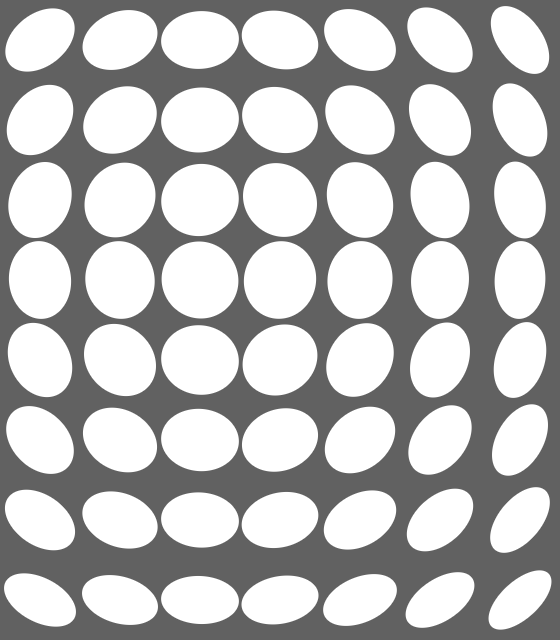
This pattern is drawn by a WebGL 2 fragment shader. Its source:

```glsl
#version 300 es
precision highp float;
// A grid of white discs that flatten into ellipses as they tilt away from a focus.

#define GRID vec2(7.0, 8.0)        // columns and rows
#define FOCUS vec2(2.7, 4.68)      // flattest point, in cells from the lower left
#define DISC_RADIUS 0.4865         // long half axis, in cells
#define FLATTENING 0.0446          // short half axis lost per cell of distance
#define GROUND vec3(0.38)
#define DISC_COLOR vec3(1.0)

uniform vec2 u_resolution;
out vec4 fragColor;

// Approximate signed distance to an axis-aligned ellipse.
float ellipseDistance(vec2 p, vec2 radii) {
    float scaled = length(p / radii);
    float slope = length(p / (radii * radii));
    return scaled * (scaled - 1.0) / max(slope, 1e-4);
}

void main() {
    vec2 grid = gl_FragCoord.xy / u_resolution * GRID;
    vec2 center = floor(grid) + 0.5;
    vec2 local = grid - center;

    // Frame of each disc: the short axis points at the focus.
    vec2 offset = center - FOCUS;
    float reach = max(length(offset), 1e-4);
    vec2 radial = offset / reach;
    vec2 tangent = vec2(-radial.y, radial.x);
    vec2 framed = vec2(dot(local, radial), dot(local, tangent));

    float shortAxis = DISC_RADIUS - FLATTENING * reach;
    float dist = ellipseDistance(framed, vec2(shortAxis, DISC_RADIUS));

    // Antialiased edge, one pixel wide.
    float pixel = GRID.y / u_resolution.y;
    float coverage = clamp(0.5 - dist / pixel, 0.0, 1.0);
    fragColor = vec4(mix(GROUND, DISC_COLOR, coverage), 1.0);
}
```
